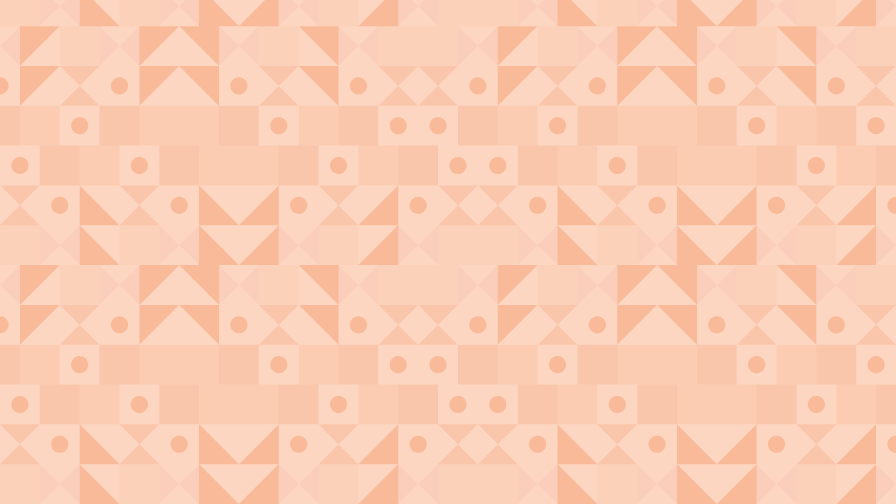
Reproduce this pattern procedurally as a Shadertoy shader.

```glsl
#define CELLS_ACROSS 22.5
#define DOT_RADIUS 0.215
#define SAMPLES 4
#define PALE vec3(0.992, 0.839, 0.757)
#define PEACH vec3(0.988, 0.820, 0.725)
#define BLUSH vec3(0.984, 0.808, 0.733)
#define APRICOT vec3(0.984, 0.800, 0.698)
#define CORAL vec3(0.980, 0.777, 0.672)
#define ORANGE vec3(0.976, 0.729, 0.600)

// Single tiles; f is the position inside the cell, 0 to 1
vec3 cornerTile(vec2 f) {
    return f.x > f.y ? ORANGE : PALE;
}

vec3 dotTile(vec2 f) {
    return length(f - 0.5) < DOT_RADIUS ? ORANGE : PALE;
}

vec3 bowtieTile(vec2 f, vec3 sides, vec3 caps) {
    vec2 d = abs(f - 0.5);
    return d.x > d.y ? sides : caps;
}

// Block of 3 x 3 tiles, row 0 on the outer edge of a band
vec3 blockColor(vec2 p) {
    vec2 f = fract(p);
    int column = int(mod(floor(p.x), 3.0));
    int row = int(min(floor(p.y), 2.0));

    if (row == 2) {
        if (column == 2) return dotTile(f);
        return column == 0 ? APRICOT : CORAL;
    }
    if (column == 0) return cornerTile(f);
    if (row == 1) return column == 1 ? dotTile(f) : bowtieTile(f, PALE, CORAL);
    return column == 1 ? bowtieTile(f, BLUSH, PALE) : PEACH;
}

// Blocks mirrored across every 6 columns and 3 rows
vec3 patternColor(vec2 p) {
    float y = mod(p.y, 6.0);
    float axis = y < 3.0 ? 6.0 : 4.5;   // alternate bands slide sideways
    float u = abs(mod(p.x - axis + 6.0, 12.0) - 6.0);
    float v = 3.0 - abs(y - 3.0);
    return blockColor(vec2(u, v));
}

void mainImage(out vec4 fragColor, in vec2 fragCoord) {
    float scale = CELLS_ACROSS / iResolution.x;
    vec3 color = vec3(0.0);

    // Supersampling smooths all edges alike
    for (int i = 0; i < SAMPLES; i++) {
        for (int j = 0; j < SAMPLES; j++) {
            vec2 offset = (vec2(i, j) + 0.5) / float(SAMPLES) - 0.5;
            color += patternColor((fragCoord + offset) * scale);
        }
    }
    fragColor = vec4(color / float(SAMPLES * SAMPLES), 1.0);
}
```
